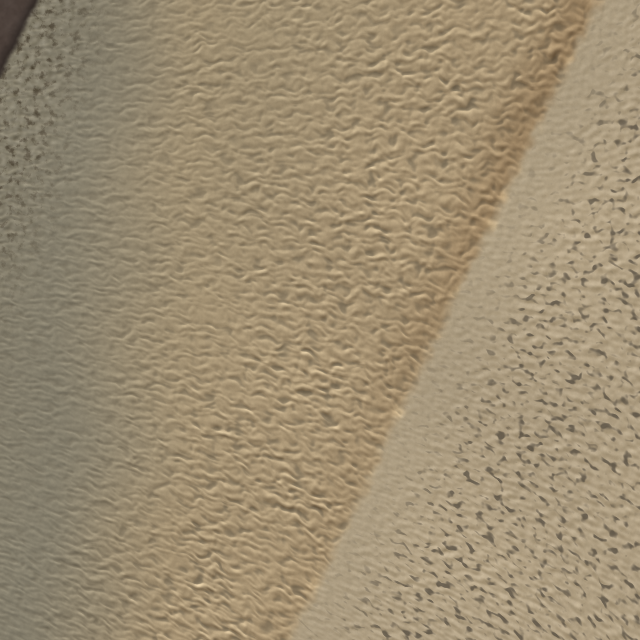
Write a Shadertoy shader that draws this texture.

```glsl
// Weathered stone: a rippled sandy face meets a paler pitted slab along a slanted edge.
// Warped, stretched gradient noise forms the ripples and pits; smooth masks place
// the grey shade on the left, the dark corner and the warm band beside the edge.

vec2 hash2(vec2 cell) {
    vec3 q = fract(cell.xyx * vec3(0.1031, 0.1030, 0.0973));
    q += dot(q, q.yzx + 33.33);
    return fract((q.xx + q.yz) * q.zy) * 2.0 - 1.0;
}

// Gradient noise, roughly -0.7 to 0.7
float noise(vec2 p) {
    vec2 i = floor(p), f = fract(p);
    vec2 u = f * f * f * (f * (f * 6.0 - 15.0) + 10.0);
    vec2 e = vec2(1.0, 0.0);
    float low = mix(dot(hash2(i), f), dot(hash2(i + e), f - e), u.x);
    float high = mix(dot(hash2(i + e.yx), f - e.yx), dot(hash2(i + 1.0), f - 1.0), u.x);
    return mix(low, high, u.y);
}

float fbm(vec2 p) {
    float sum = 0.0, amp = 0.6;
    for (int i = 0; i < 4; i++) {
        sum += amp * noise(p);
        p = mat2(1.6, 1.2, -1.2, 1.6) * p + 7.3;
        amp *= 0.5;
    }
    return sum;
}

// Bends the grain: falling to the right below, slightly rising above
vec2 bendGrain(vec2 p) {
    float slope = 0.42 - 0.55 * p.y;
    return vec2(p.x, p.y + (p.x - 0.4) * slope);
}

// Wavy, broken bedding built from two stretched layers
float rippleHeight(vec2 p) {
    vec2 q = p + 0.010 * vec2(noise(p * 36.0), noise(p * 40.0 + 19.0));
    return noise(q * vec2(44.0, 98.0)) + 0.6 * noise(q * vec2(85.0, 165.0) + 5.0);
}

float rippleLight(vec2 p) {
    return rippleHeight(p) - rippleHeight(p + vec2(-0.0015, 0.0050));
}

// Small dark hollows, about twice as long as they are tall
float pitMask(vec2 p, float level) {
    vec2 q = p + 0.006 * vec2(noise(p * 55.0), noise(p * 55.0 + 8.0));
    float n = noise(q * vec2(62.0, 100.0)) + 0.5 * noise(q * vec2(120.0, 165.0) + 3.0);
    return smoothstep(level, level + 0.40, n);
}

vec3 sandyFace(vec2 p, float edge, float shade) {
    vec2 q = bendGrain(p);
    float nearEdge = smoothstep(-0.55, -0.08, edge);
    vec3 col = mix(vec3(0.630, 0.565, 0.450), vec3(0.655, 0.575, 0.450), nearEdge);
    col = mix(col, vec3(0.515, 0.490, 0.420), shade);

    // Ripples deepen toward the edge and fade in the grey shade
    float patches = 1.0 + 0.5 * noise(p * 11.0);
    float depth = mix(0.13, 0.22, nearEdge) * mix(1.0, 0.6, shade) * patches;
    col += depth * rippleLight(q) * vec3(1.0, 0.95, 0.82);

    // Grey troughs between the pale crests
    float trough = smoothstep(0.0, 0.5, -rippleHeight(q + vec2(0.0, 0.002)));
    col = mix(col, vec3(0.39, 0.355, 0.29), trough * depth * 2.3);

    // Warm brown band under the edge, stronger toward the top
    float band = smoothstep(-0.11, -0.01, edge) * mix(0.2, 0.75, smoothstep(0.2, 0.8, p.y));
    return mix(col, col * vec3(0.86, 0.81, 0.76), band);
}

vec3 paleSlab(vec2 p, float edge) {
    float away = smoothstep(0.01, 0.17, edge);
    vec3 col = mix(vec3(0.665, 0.605, 0.500), vec3(0.685, 0.620, 0.510), away);
    vec2 q = vec2(p.x, p.y + (p.x - 0.8) * (0.55 - 0.8 * p.y));
    vec2 scale = vec2(70.0, 110.0);
    float relief = noise(q * scale) - noise((q + vec2(-0.002, 0.004)) * scale);
    col += relief * mix(0.07, 0.14, away);
    float pits = pitMask(q + 2.0, mix(0.14, 0.05, away));
    return mix(col, vec3(0.32, 0.29, 0.245), pits * mix(0.15, 0.74, away));
}

void mainImage(out vec4 fragColor, in vec2 fragCoord) {
    vec2 p = fragCoord / iResolution.xy;
    float pixel = 1.0 / iResolution.y;

    // Signed horizontal distance from the slanted edge, positive on the slab
    float edge = p.x - 0.455 - 0.48 * p.y + 0.018 * fbm(p * 14.0) + 0.012 * noise(p * 60.0);
    float shadeLimit = 0.16 + 0.08 * p.y + 0.06 * noise(p * 5.0);
    float shade = 1.0 - smoothstep(-0.13, 0.11, p.x - shadeLimit);

    vec3 face = sandyFace(p, edge, shade);
    vec3 slab = paleSlab(p, edge);
    vec3 col = mix(face, slab, smoothstep(-0.011 - pixel, 0.011 + pixel, edge));

    // Pale chips scattered along the rim
    float rim = exp(-pow(edge / 0.011, 2.0));
    float chips = smoothstep(0.12, 0.45, noise(p * 30.0 + 11.0));
    col += rim * (0.015 + 0.13 * chips) * vec3(1.0, 0.88, 0.66);

    // Rough brown specks on the upper left margin
    float margin = 1.0 - smoothstep(-0.06, 0.10, p.x - 0.24 * (p.y - 0.5));
    margin *= smoothstep(0.35, 0.75, p.y);
    float specks = smoothstep(-0.02, 0.34, fbm(p * 80.0));
    col = mix(col, vec3(0.29, 0.255, 0.20), margin * specks * 0.75);
    col += margin * 0.12 * noise(p * 110.0);

    // Dark corner beyond the stone
    float corner = p.x - 0.5 * (p.y - 0.88) + 0.012 * fbm(p * 30.0);
    vec3 cornerTone = vec3(0.30, 0.255, 0.23) + 0.06 * fbm(p * 40.0);
    cornerTone *= mix(0.65, 1.0, smoothstep(0.0, 0.025, -corner));
    col = mix(cornerTone, col, smoothstep(-0.005 - pixel, 0.006 + pixel, corner));

    // Broad tone drift and fine grain
    col *= 1.0 + 0.05 * noise(p * 4.0 + 2.0) + 0.09 * fbm(p * 140.0);
    fragColor = vec4(clamp(col, 0.0, 1.0), 1.0);
}
```
